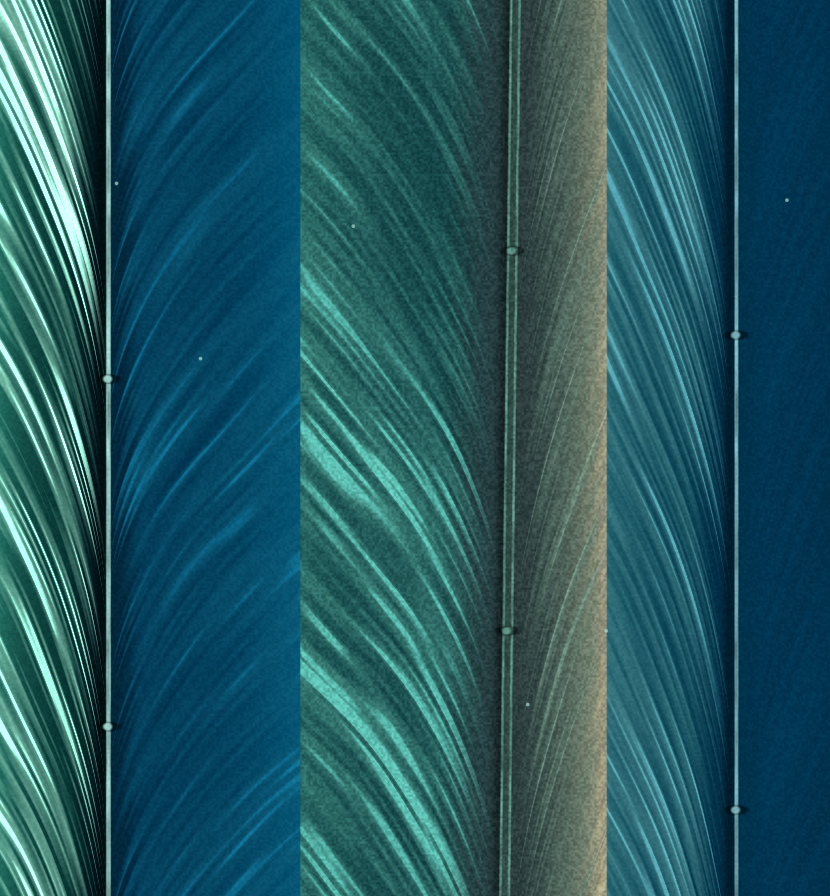
Write a WebGL 1 fragment shader that draws this texture.

```glsl
precision highp float;
uniform vec2 u_resolution;

// One side of a feather: barb curve, width, bare root width, contrast, colours
struct Vane {
  float sweep;
  float span;
  float root;
  float contrast;
  vec3 rootColor;
  vec3 base;
  vec3 barb;
  vec3 rim;
};

// The central shaft: position, lean, gap between its lines, line half width, knots
struct Quill {
  float x;
  float lean;
  float gap;
  float halfWidth;
  float knotMiddle;
  float knotOffset;
  vec3 color;
};

const float ASPECT = 0.926;
const float FIRST_EDGE = 0.335;
const float SECOND_EDGE = 0.677;
const float BARB_FREQ = 125.0;
const float GRAIN_FREQ = 420.0;
const vec3 FLECK = vec3(0.68, 0.87, 0.82);

const Vane MINT = Vane(1.25, 0.121, 0.026, 1.5, vec3(0.0, 0.09, 0.11),
  vec3(0.02, 0.20, 0.19), vec3(0.60, 0.86, 0.77), vec3(0.13, 0.42, 0.37));
const Vane BLUE = Vane(0.78, 0.214, 0.020, 0.8, vec3(0.01, 0.15, 0.23),
  vec3(0.0, 0.20, 0.31), vec3(0.05, 0.36, 0.47), vec3(0.01, 0.33, 0.46));
const Vane TEAL = Vane(1.0, 0.236, 0.046, 1.15, vec3(0.15, 0.24, 0.25),
  vec3(0.08, 0.27, 0.28), vec3(0.27, 0.55, 0.51), vec3(0.13, 0.37, 0.36));
const Vane OLIVE = Vane(1.6, 0.106, 0.030, 0.8, vec3(0.17, 0.24, 0.24),
  vec3(0.19, 0.28, 0.27), vec3(0.36, 0.47, 0.42), vec3(0.68, 0.66, 0.53));
const Vane SLATE = Vane(1.5, 0.145, 0.032, 1.0, vec3(0.0, 0.18, 0.27),
  vec3(0.03, 0.25, 0.32), vec3(0.29, 0.53, 0.56), vec3(0.13, 0.38, 0.43));
const Vane NAVY = Vane(1.3, 0.103, 0.020, 0.6, vec3(0.0, 0.20, 0.30),
  vec3(0.0, 0.23, 0.35), vec3(0.01, 0.17, 0.27), vec3(0.0, 0.21, 0.32));

const Quill LEFT_QUILL = Quill(0.121, 0.0, 0.0, 0.0026, 0.383, 0.194, vec3(0.66, 0.88, 0.85));
const Quill MIDDLE_QUILL = Quill(0.569, 0.012, 0.0047, 0.0014, 0.508, 0.212, vec3(0.40, 0.63, 0.57));
const Quill RIGHT_QUILL = Quill(0.8216, 0.0, 0.0, 0.0021, 0.361, 0.265, vec3(0.52, 0.75, 0.78));

float hash(vec2 p) {
  p = fract(p * vec2(0.1031, 0.1137));
  p += dot(p, p.yx + 33.33);
  return fract((p.x + p.y) * p.x * 17.3);
}

float noise(vec2 p) {
  vec2 i = floor(p), f = fract(p);
  f = f * f * (3.0 - 2.0 * f);
  return mix(mix(hash(i), hash(i + vec2(1.0, 0.0)), f.x),
             mix(hash(i + vec2(0.0, 1.0)), hash(i + 1.0), f.x), f.y);
}

// Streaks follow curves that leave the quill steeply and flatten outward
vec3 paintVane(Vane v, float d, float y, float seed) {
  d = max(d, 0.0);
  float bend = 0.02 * noise(vec2(y * 6.0, d * 9.0) + seed);
  float across = y - v.sweep * sqrt(d + 0.002) + bend + 4.0;
  float fine = noise(vec2(across * BARB_FREQ, d * 14.0 + seed));
  float medium = noise(vec2(across * BARB_FREQ * 0.47, d * 9.0 + seed + 31.0));
  float broad = noise(vec2(across * 9.0, d * 5.0 + seed + 57.0));
  float streak = 0.5 * fine + 0.32 * medium + 0.18 * broad;
  streak = clamp((streak - 0.5) * 2.1 * v.contrast + 0.45, 0.0, 1.0);

  float outward = clamp(d / v.span, 0.0, 1.0);
  vec3 color = mix(v.base, v.rim, pow(outward, 3.0));
  color = mix(color, max(v.barb, color * 0.7), streak * (0.65 + 0.35 * broad));
  color *= 1.0 + 0.35 * v.contrast * smoothstep(0.7, 1.0, streak);
  float reveal = smoothstep(0.3 * v.root, 1.8 * v.root, d + 0.025 * (fine - 0.5));
  return mix(v.rootColor, color, reveal);
}

vec3 feather(vec2 p, Quill q, Vane leftVane, Vane rightVane, float px) {
  float x = p.x - q.x - q.lean * (p.y - 0.5);
  vec3 color = mix(paintVane(leftVane, -x, p.y, q.x * 90.0),
                   paintVane(rightVane, x, p.y, q.x * 90.0 + 13.0), smoothstep(-px, px, x));

  // Groove and shaft
  color *= 1.0 - 0.4 * exp(-pow((x + 0.008) / 0.007, 2.0));
  color = mix(color, q.color * 0.5, 0.7 * (1.0 - smoothstep(q.gap - px, q.gap + px, abs(x))));
  float line = abs(abs(x) - q.gap) - q.halfWidth;
  float wear = 0.65 + 0.35 * noise(vec2(x * 300.0, p.y * 40.0));
  color = mix(color, q.color * wear, 1.0 - smoothstep(-px, px, line));

  // Two knots, each with dark wings and a light bead
  float ky = abs(abs(p.y - q.knotMiddle) - q.knotOffset);
  float wings = length(vec2(x / 0.015, ky / 0.006));
  color *= 1.0 - 0.45 * (1.0 - smoothstep(0.7, 1.1, wings));
  float bead = length(vec2(x + 0.001, ky * 1.2));
  return mix(color, q.color, 0.85 * (1.0 - smoothstep(0.003, 0.006 + px, bead)));
}

void main() {
  vec2 p = gl_FragCoord.xy / u_resolution * vec2(ASPECT, 1.0);
  float px = 1.0 / u_resolution.y;
  float second = smoothstep(-px, px, p.x - FIRST_EDGE);
  float third = smoothstep(-px, px, p.x - SECOND_EDGE);

  vec3 color = feather(p, LEFT_QUILL, MINT, BLUE, px);
  color = mix(color, feather(p, MIDDLE_QUILL, TEAL, OLIVE, px), second);
  color = mix(color, feather(p, RIGHT_QUILL, SLATE, NAVY, px), third);

  // Grain, strongest on the middle feather
  float grain = noise(p * GRAIN_FREQ) - 0.5;
  color += grain * (0.07 + 0.09 * second * (1.0 - third)) * (0.4 + color);

  // Sparse pale flecks
  vec2 cell = floor(p * 11.0);
  vec2 spot = 0.2 + 0.6 * vec2(hash(cell + 3.0), hash(cell + 71.0));
  float fleck = 1.0 - smoothstep(0.0012, 0.0012 + 1.5 * px, length(fract(p * 11.0) - spot) / 11.0);
  color = mix(color, FLECK, 0.7 * fleck * step(0.95, hash(cell + 19.0)));
  gl_FragColor = vec4(clamp(color, 0.0, 1.0), 1.0);
}
```
